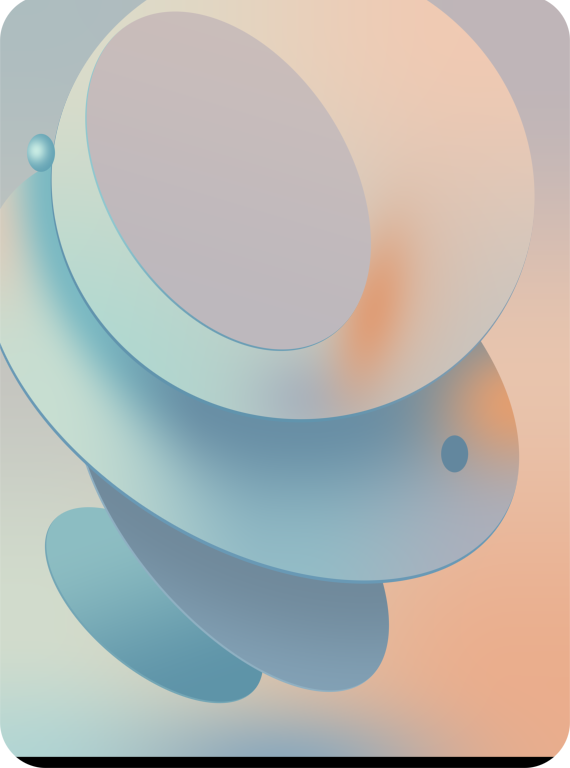
This background is drawn by a WebGL 2 fragment shader. Its source:

```glsl
#version 300 es
precision highp float;
// Stacked, tilted pastel discs floating over a soft mint-to-peach backdrop.
// Each disc is a sheared ellipse with a thin rim; light and shade come from
// gaussian glows and from the distance to the disc lying above.

#define CORNER 0.060
#define OVERHANG 0.0065
#define STRIP 0.0145
#define RIM vec2(0.0012, 0.0042)
#define THIN_RIM vec2(0.0018, 0.0020)
#define SHADE_NEAR 0.045
#define SHADE_FAR 0.105

uniform vec2 u_resolution;
out vec4 outColor;

// Approximate distance to an ellipse given by its half extents and tilt (-1..1)
float ellipse(vec2 p, vec2 centre, vec2 extent, float tilt) {
    vec2 q = (p - centre) / extent;
    float k = 1.0 - tilt * tilt;
    float f = sqrt(max((dot(q, q) - 2.0 * tilt * q.x * q.y) / k, 1e-8));
    vec2 slope = (q - tilt * q.yx) / (extent * k * f);
    return (f - 1.0) / max(length(slope), 1e-3);
}

float roundBox(vec2 p, vec2 halfSize, float radius) {
    vec2 q = abs(p) - halfSize + radius;
    return length(max(q, 0.0)) + min(max(q.x, q.y), 0.0) - radius;
}

float glow(vec2 p, vec2 centre, vec2 radius) {
    vec2 q = (p - centre) / radius;
    return exp(-dot(q, q));
}

float cover(float d) {
    float px = 0.75 / u_resolution.y;
    return 1.0 - smoothstep(-px, px, d);
}

// Paint a disc: its body in the rim colour, its lifted face on top
vec3 disc(vec3 under, float body, float lifted, vec3 rim, vec3 face) {
    return mix(under, mix(rim, face, cover(lifted)), cover(body));
}

vec3 backdrop(vec2 p, float aspect) {
    vec3 left = mix(vec3(0.70, 0.84, 0.83), vec3(0.82, 0.86, 0.80), smoothstep(0.0, 0.18, p.y));
    left = mix(left, vec3(0.77, 0.77, 0.75), smoothstep(0.2, 0.55, p.y));
    left = mix(left, vec3(0.68, 0.74, 0.75), smoothstep(0.5, 1.0, p.y));
    vec3 right = mix(vec3(0.92, 0.68, 0.55), vec3(0.91, 0.77, 0.68), smoothstep(0.1, 0.55, p.y));
    right = mix(right, vec3(0.75, 0.71, 0.72), smoothstep(0.5, 0.9, p.y));
    vec3 col = mix(left, right, smoothstep(0.05, 0.9, p.x / aspect));
    return mix(col, vec3(0.52, 0.65, 0.74), 0.9 * glow(p, vec2(0.37, 0.0), vec2(0.19, 0.075)));
}

vec3 topFace(vec2 p) {
    float across = smoothstep(0.08, 0.62, p.x);
    vec3 low = mix(vec3(0.68, 0.85, 0.82), vec3(0.78, 0.77, 0.75), across);
    vec3 high = mix(vec3(0.86, 0.86, 0.79), vec3(0.94, 0.79, 0.70), across);
    vec3 col = mix(low, high, smoothstep(0.48, 0.97, p.y));
    col = mix(col, vec3(0.60, 0.66, 0.74), 0.7 * glow(p, vec2(0.41, 0.48), vec2(0.085, 0.065)));
    vec2 bent = p - vec2(0.2 * (p.y - 0.6), 0.0);
    col = mix(col, vec3(0.90, 0.69, 0.57), 0.5 * glow(bent, vec2(0.51, 0.59), vec2(0.085, 0.14)));
    return mix(col, vec3(0.88, 0.59, 0.42), 0.8 * glow(bent, vec2(0.487, 0.595), vec2(0.042, 0.10)));
}

vec3 middleFace(vec2 p, float aboveDist) {
    vec3 col = mix(vec3(0.78, 0.87, 0.82), vec3(0.58, 0.74, 0.78), smoothstep(0.06, 0.35, p.x));
    col = mix(col, vec3(0.67, 0.69, 0.74), smoothstep(0.38, 0.64, p.x));
    col = mix(col, vec3(0.87, 0.81, 0.74), glow(p, vec2(0.0, 0.71), vec2(0.06, 0.11)));
    // Shadow cast by the top disc, teal at the left and slate further right
    float width = mix(SHADE_NEAR, SHADE_FAR, smoothstep(0.06, 0.36, p.x));
    float reach = max(aboveDist, 0.0) / width;
    vec3 shade = mix(vec3(0.47, 0.72, 0.76), vec3(0.40, 0.55, 0.64), smoothstep(0.1, 0.27, p.x));
    col = mix(col, shade, 0.95 * exp(-reach * reach));
    return mix(col, vec3(0.90, 0.62, 0.43), 0.95 * glow(p, vec2(0.67, 0.475), vec2(0.10, 0.088)));
}

void main() {
    vec2 p = gl_FragCoord.xy / u_resolution.y;
    float aspect = u_resolution.x / u_resolution.y;
    vec3 col = backdrop(p, aspect);

    // Column 0 is the outline, column 1 the lifted face of each disc
    float top[2], inner[2], middle[2], slate[2], lowest[2];
    for (int i = 0; i < 2; i++) {
        vec2 thick = p - float(i) * RIM;
        vec2 thin = p - float(i) * THIN_RIM;
        top[i] = ellipse(thick, vec2(0.381, 0.753), vec2(0.315, 0.303), -0.03);
        inner[i] = ellipse(thin, vec2(0.297, 0.764), vec2(0.186, 0.221), -0.37);
        middle[i] = ellipse(thick, vec2(0.327, 0.525), vec2(0.349, 0.285), -0.42);
        slate[i] = ellipse(thin, vec2(0.302, 0.328), vec2(0.2045, 0.229), -0.62);
        lowest[i] = ellipse(thin, vec2(0.2005, 0.212), vec2(0.142, 0.1276), -0.6);
    }

    // Discs from back to front
    vec3 face = mix(vec3(0.37, 0.58, 0.66), vec3(0.55, 0.74, 0.76), smoothstep(0.08, 0.33, p.y - 0.35 * (p.x - 0.2)));
    col = disc(col, lowest[0], lowest[1], vec3(0.45, 0.65, 0.71), face);
    face = mix(vec3(0.44, 0.54, 0.61), vec3(0.51, 0.63, 0.71), smoothstep(0.0, 0.15, middle[0]));
    col = disc(col, slate[0], slate[1], vec3(0.56, 0.69, 0.76), face);
    col = disc(col, middle[0], middle[1], vec3(0.41, 0.60, 0.71), middleFace(p, top[0]));
    float dotDist = ellipse(p, vec2(0.592, 0.409), vec2(0.0176, 0.0241), 0.0);
    col = mix(col, vec3(0.39, 0.53, 0.62), cover(dotDist));
    vec3 rim = mix(vec3(0.38, 0.58, 0.68), vec3(0.50, 0.61, 0.69), smoothstep(0.4, 0.65, p.x));
    col = disc(col, top[0], top[1], rim, topFace(p));
    face = mix(vec3(0.74, 0.72, 0.74), vec3(0.79, 0.74, 0.73), smoothstep(0.55, 1.0, p.y + 0.3 * (p.x - 0.3)));
    rim = mix(vec3(0.42, 0.62, 0.71), vec3(0.56, 0.78, 0.81), smoothstep(0.56, 0.72, p.y));
    col = disc(col, inner[0], inner[1], rim, face);

    // Small glossy bead
    vec2 bead = vec2(0.0534, 0.801);
    face = mix(vec3(0.38, 0.63, 0.70), vec3(0.78, 0.92, 0.89), glow(p, bead + vec2(-0.006, 0.003), vec2(0.014, 0.016)));
    col = mix(col, face, cover(ellipse(p, bead, vec2(0.0182, 0.0247), 0.0)));

    // Dark strip below and the rounded card on white
    col = mix(col, vec3(0.0), cover(p.y - STRIP));
    vec2 halfCard = 0.5 * vec2(aspect, 1.0 + OVERHANG);
    col = mix(vec3(1.0), col, cover(roundBox(p - halfCard, halfCard, CORNER)));
    outColor = vec4(col, 1.0);
}
```
